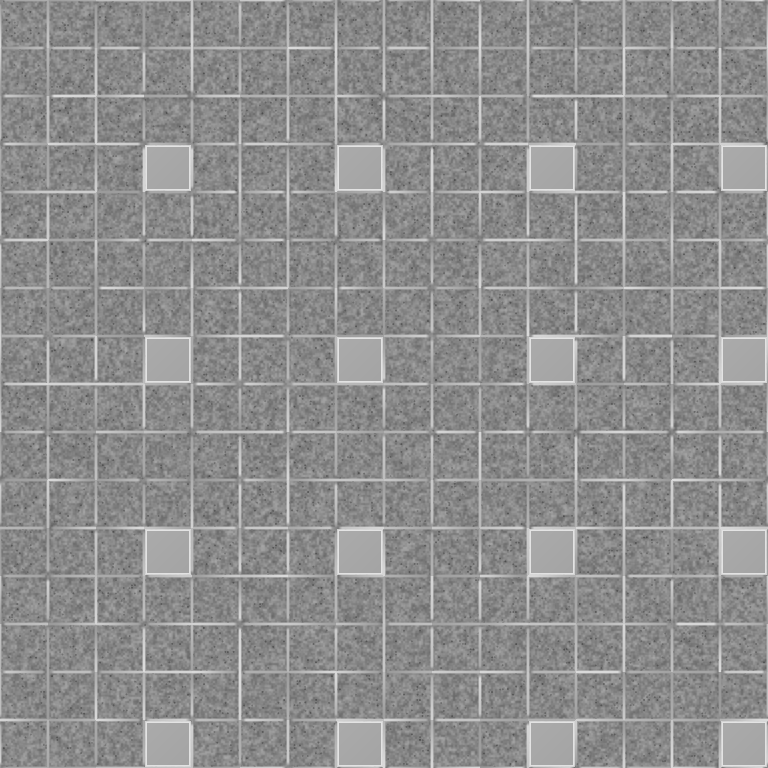
A Shadertoy shader for this pattern:

```glsl
// Speckled grey stone slabs in a square grid, with worn pale joints between them
// and a smooth framed inlay in one slab of every four by four block.
// Wrapping value noise gives the grain; hashed ramps fade each stretch of joint.

const int   CELLS       = 16;      // slabs across and down
const int   BLOCK       = 4;       // slabs per inlay, each way
const ivec2 INLAY_SLOT  = ivec2(3, 0);
const int   GRAIN_FINE  = 384;     // noise cells across the canvas
const int   GRAIN_WIDE  = 208;
const int   SPECK_GRID  = 288;
const float STONE       = 0.53;
const float GRAIN_DEPTH = 0.13;
const float SPECK_SHARE = 0.05;
const float SPECK_DEPTH = 0.13;
const float JOINT_HALF  = 0.030;   // lengths below are in slab widths
const float JOINT_DIM   = 0.60;
const float JOINT_LIGHT = 0.86;
const float BREAK_SHARE = 0.45;
const float BREAK_REACH = 0.14;
const float INLAY_HALF  = 0.472;
const float FRAME_WIDTH = 0.030;
const float INLAY_GREY  = 0.655;
const float FRAME_GREY  = 0.92;

// Integer hash, returns 0..1
float hash(ivec2 cell, int seed) {
    uint h = uint(cell.x) * 1597334677u ^ uint(cell.y) * 3812015801u ^ uint(seed) * 2654435769u;
    h = (h ^ (h >> 16)) * 2246822519u;
    h = (h ^ (h >> 13)) * 3266489917u;
    return float((h ^ (h >> 16)) >> 8) / 16777216.0;
}

ivec2 wrap(ivec2 cell, int period) {
    return (cell % period + period) % period;
}

// Value noise that repeats once over the canvas
float tileNoise(vec2 uv, int period, int seed) {
    vec2 p = uv * float(period);
    ivec2 i = ivec2(floor(p));
    vec2 f = fract(p);
    f = f * f * (3.0 - 2.0 * f);
    float a = hash(wrap(i, period), seed);
    float b = hash(wrap(i + ivec2(1, 0), period), seed);
    float c = hash(wrap(i + ivec2(0, 1), period), seed);
    float d = hash(wrap(i + ivec2(1, 1), period), seed);
    return mix(mix(a, b, f.x), mix(c, d, f.x), f.y);
}

// Small scattered dark grains
float specks(vec2 uv) {
    vec2 p = uv * float(SPECK_GRID);
    ivec2 i = wrap(ivec2(floor(p)), SPECK_GRID);
    vec2 centre = 0.4 + 0.2 * vec2(hash(i, 11), hash(i, 12));
    float present = step(hash(i, 13), SPECK_SHARE);
    return present * (1.0 - smoothstep(0.15, 0.55, length(fract(p) - centre)));
}

float stone(vec2 uv) {
    float grain = tileNoise(uv, GRAIN_FINE, 1) + tileNoise(uv, GRAIN_WIDE, 2) - 1.0;
    return STONE + GRAIN_DEPTH * grain - SPECK_DEPTH * specks(uv);
}

float coverage(float dist, float pixel) {
    return 1.0 - smoothstep(-0.5 * pixel, 0.5 * pixel, dist);
}

// Joint along the first axis of p: x is its grey, y its opacity
vec2 joint(vec2 p, int seed, float pixel) {
    float row = floor(p.y + 0.5);
    ivec2 stretch = wrap(ivec2(int(floor(p.x)), int(row)), CELLS);
    float t = fract(p.x);
    float shine = mix(hash(stretch, seed), hash(stretch, seed + 1), smoothstep(0.0, 1.0, t));
    // Some crossings interrupt the joint
    float crossing = floor(p.x + 0.5);
    ivec2 knot = wrap(ivec2(int(crossing), int(row)), CELLS);
    float broken = step(hash(knot, seed + 2), BREAK_SHARE);
    float gap = broken * (1.0 - smoothstep(0.04, BREAK_REACH, abs(p.x - crossing)));
    float cover = coverage(abs(p.y - row) - JOINT_HALF, pixel);
    return vec2(mix(JOINT_DIM, JOINT_LIGHT, shine), cover * (1.0 - 0.85 * gap));
}

void mainImage(out vec4 fragColor, in vec2 fragCoord) {
    vec2 uv = fragCoord / iResolution.xy;
    vec2 p = uv * float(CELLS);
    float pixel = float(CELLS) / min(iResolution.x, iResolution.y);

    // Slabs, slightly shaded toward their edges
    vec2 local = fract(p) - 0.5;
    float edge = 0.5 - max(abs(local.x), abs(local.y));
    float grey = stone(uv) - 0.025 * (1.0 - smoothstep(0.02, 0.10, edge));

    // Joints, the lighter one lying on top where they cross
    vec2 across = joint(p, 21, pixel);
    vec2 down = joint(p.yx, 31, pixel);
    float withAcross = mix(grey, across.x, across.y);
    float withDown = mix(grey, down.x, down.y);
    grey = max(grey, max(withAcross, withDown));

    // Smooth inlays with a thin pale frame
    ivec2 slot = ivec2(floor(p)) % BLOCK;
    if (slot == INLAY_SLOT) {
        float box = max(abs(local.x), abs(local.y)) - INLAY_HALF;
        float face = INLAY_GREY + 0.015 * (local.y - local.x);
        grey = mix(grey, FRAME_GREY, coverage(box, pixel));
        grey = mix(grey, face, coverage(box + FRAME_WIDTH, pixel));
    }

    fragColor = vec4(vec3(grey), 1.0);
}
```
